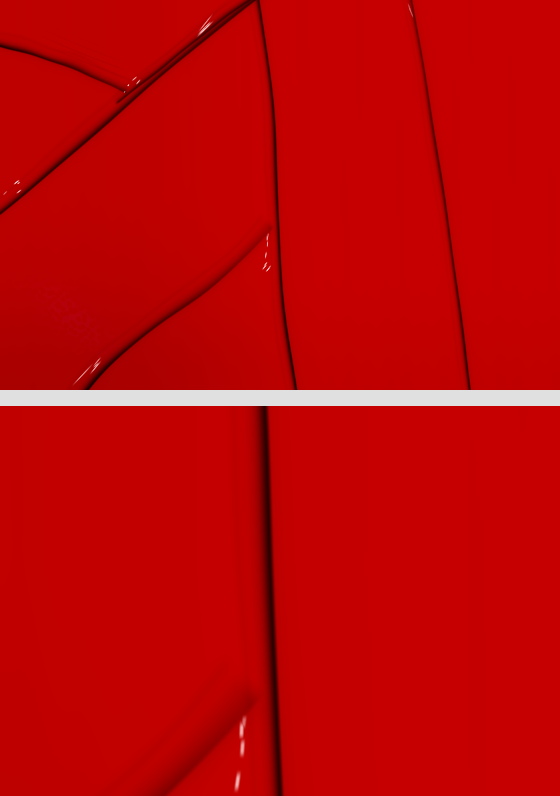
Top: the whole. Bottom: its middle third, enlarged.
A WebGL 1 fragment shader for this texture:

```glsl
precision highp float;
// Glossy red paint spread with a knife, with raised ridges, dark creases and white glints.

uniform vec2 u_resolution;

float hash(vec2 p) {
  return fract(sin(dot(p, vec2(41.3, 289.1))) * 4375.5);
}

// Light left by a ridge running from a to b; its body lies left of the crease.
// wave: single bow and S-bend; depth: crease darkness at both ends.
float ridge(vec2 p, vec2 a, vec2 b, vec2 wave, float width, vec2 depth) {
  float len = length(b - a);
  vec2 dir = (b - a) / len;
  float t = dot(p - a, dir) / len;
  float s = dot(p - a, vec2(-dir.y, dir.x));
  s -= wave.x * sin(3.1416 * t) + wave.y * sin(6.2832 * t);
  s += 0.0007 * sin(t * 19.0 + a.x * 9.0);
  float w = width * (1.0 + 0.1 * sin(t * 13.0 + a.y * 7.0));

  float within = smoothstep(-0.04, -0.01, t) * (1.0 - smoothstep(1.01, 1.04, t));
  float inside = smoothstep(-0.002, 0.003, s);
  float crease = inside * exp(-pow(max(s, 0.0) / (0.27 * w), 2.0));
  float slope = inside * (1.0 - smoothstep(0.2 * w, 0.95 * w, s)) * 0.13;
  float castShade = (1.0 - inside) * exp(min(s, 0.0) / 0.008) * 0.08;
  float rim = exp(-pow((s - w) / (0.15 * w), 2.0)) * 0.045;
  float dark = crease * mix(depth.x, depth.y, clamp(t, 0.0, 1.0));
  return 1.0 - within * min(dark + slope + castShade + rim, 0.95);
}

// Cluster of tapered bright strokes scattered around a centre.
float glints(vec2 p, vec2 centre, float angle, vec2 spread, float size) {
  vec2 dir = vec2(cos(angle), sin(angle));
  vec2 q = p - centre;
  q = vec2(dot(q, dir), dot(q, vec2(-dir.y, dir.x)));
  float light = 0.0;
  for (int i = 0; i < 4; i++) {
    vec2 id = vec2(float(i) + 1.0, centre.x * 13.0);
    vec2 r = q - spread * (vec2(hash(id), hash(id + 7.0)) - 0.5) * 2.0;
    float reach = size * (0.35 + hash(id + 3.0));
    r.y += r.x * (hash(id + 5.0) - 0.5) * 0.2;
    float taper = 1.0 - smoothstep(0.2, 1.0, abs(r.x) / reach);
    float body = 1.0 - smoothstep(0.0003, 0.0027, abs(r.y));
    light = max(light, taper * body * (0.4 + 0.6 * hash(id + 9.0)));
  }
  return light;
}

// Cellular noise: distance to the nearest scattered point.
float cells(vec2 p) {
  float nearest = 1.0;
  for (int j = -1; j <= 1; j++) {
    for (int i = -1; i <= 1; i++) {
      vec2 id = floor(p) + vec2(float(i), float(j));
      vec2 point = id + vec2(hash(id), hash(id + 17.0));
      nearest = min(nearest, length(p - point));
    }
  }
  return nearest;
}

void main() {
  vec2 p = gl_FragCoord.xy / u_resolution.y;

  // Smooth sheet, dimmer toward the lower left and the bottom
  float red = 0.742 + 0.034 * smoothstep(0.2, 0.85, p.x);
  red -= 0.055 * (1.0 - smoothstep(0.0, 0.55, p.y)) * (1.0 - smoothstep(0.3, 0.9, p.x));
  red -= 0.025 * (1.0 - smoothstep(0.0, 0.3, p.y));
  red += 0.001 * sin(p.x * 47.0 + sin(p.y * 5.0)) + 0.001 * sin(p.x * 131.0 + p.y * 4.0);

  // Fine knife scratches at the upper left
  float across = p.y + 0.42 * p.x;
  float scratch = smoothstep(0.75, 1.0, sin(across * 330.0 + 2.0 * sin(p.x * 9.0)));
  red -= 0.045 * scratch * exp(-pow((across - 0.945) / 0.03, 2.0))
       * smoothstep(0.08, 0.2, p.x) * (1.0 - smoothstep(0.28, 0.34, p.x));

  // Diagonal ridge with its second lip, and the branch that meets it
  float shade = ridge(p, vec2(-0.06, 0.401), vec2(0.70, 1.031), vec2(0.004, -0.005), 0.038, vec2(0.7, 0.55));
  shade *= ridge(p, vec2(0.31, 0.741), vec2(0.68, 1.025), vec2(0.004, -0.002), 0.024, vec2(0.55, 0.5));
  shade *= ridge(p, vec2(-0.01, 0.882), vec2(0.315, 0.764), vec2(0.011, 0.0), 0.034, vec2(0.75, 0.4));
  // Upright ridges
  shade *= ridge(p, vec2(0.762, 0.0), vec2(0.665, 1.0), vec2(0.0, 0.011), 0.027, vec2(0.8, 0.7));
  shade *= ridge(p, vec2(1.208, 0.0), vec2(1.058, 1.0), vec2(-0.007, 0.0), 0.022, vec2(0.75, 0.42));
  // Lower diagonal ridge, fading as it rises
  shade *= ridge(p, vec2(0.19, -0.048), vec2(0.689, 0.404), vec2(0.008, 0.014), 0.04, vec2(0.85, 0.1));
  vec3 colour = vec3(red * shade, 0.0, 0.0);

  // Faint pinkish smudges at the lower left
  vec2 smudge = mat2(0.75, 0.66, -0.66, 0.75) * (p - vec2(0.18, 0.19));
  vec2 reach = smudge * vec2(9.0, 24.0);
  float flecks = smoothstep(0.3, 0.55, cells(smudge * vec2(60.0, 75.0)));
  colour += vec3(0.01, 0.005, 0.05) * flecks * exp(-dot(reach, reach));

  // Wet glints along the ridges
  float light = glints(p, vec2(0.033, 0.51), 0.72, vec2(0.025, 0.012), 0.013);
  light = max(light, glints(p, vec2(0.333, 0.78), 0.75, vec2(0.026, 0.013), 0.008));
  light = max(light, glints(p, vec2(0.522, 0.93), 0.86, vec2(0.012, 0.007), 0.034));
  light = max(light, glints(p, vec2(0.25, 0.065), 0.8, vec2(0.05, 0.011), 0.034));
  light = max(light, glints(p, vec2(0.686, 0.385), 1.5, vec2(0.05, 0.002), 0.010));
  light = max(light, glints(p, vec2(0.681, 0.313), 0.9, vec2(0.01, 0.008), 0.008));
  light = max(light, 0.5 * glints(p, vec2(1.052, 0.972), 1.9, vec2(0.012, 0.002), 0.010));
  colour = mix(colour, vec3(1.0, 0.88, 0.88), light);

  gl_FragColor = vec4(colour, 1.0);
}
```
